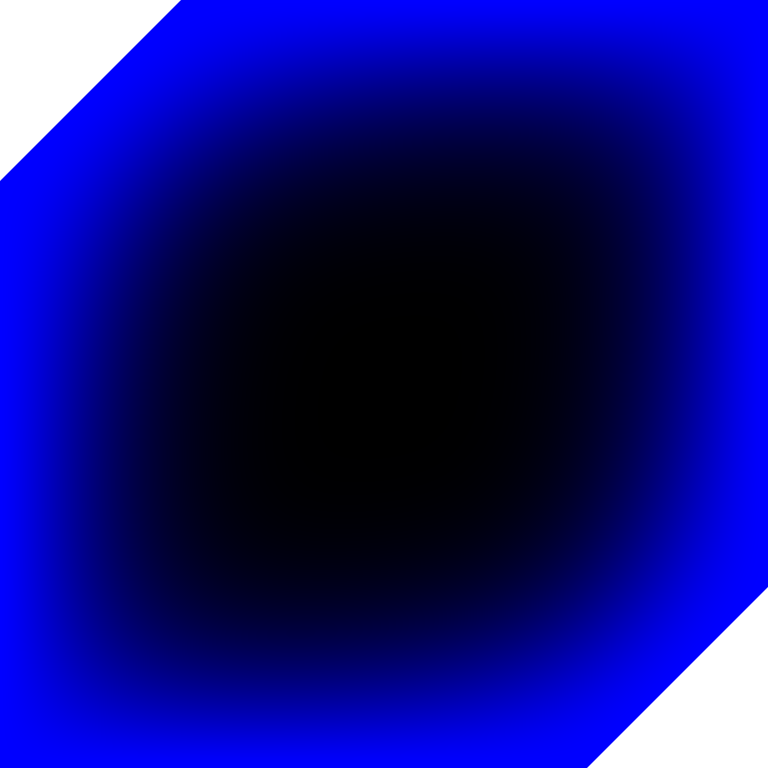
Write a three.js fragment shader that draws this background.

```glsl
// Draws a black glow-shaped hollow in a blue hexagon with two white cut corners.
varying vec2 vUv;

// Falls smoothly from 1 at the middle of a band to 0 at its two edges.
float bandFalloff(float t) {
  float t2 = t * t;
  return pow(max(1.0 - t2 * t2, 0.0), 1.5);
}

void main() {
  const float cutReach = 0.7643;
  vec2 p = vUv - 0.5;
  float across = abs(p.x - p.y);

  // Lean the dark core slightly to the lower right, keeping the borders fixed
  vec2 q = p - 0.008 * vec2(1.0, -0.6) * (1.0 - 4.0 * p * p);

  // Three crossed bands: upright, level and diagonal
  float hollow = bandFalloff(2.0 * q.x)
               * bandFalloff(2.0 * q.y)
               * bandFalloff((q.x - q.y) / cutReach);
  vec3 blueGlow = vec3(0.0, 0.0, 1.0 - hollow);

  // White corners beyond the diagonal cuts
  float corner = smoothstep(cutReach - 0.0015, cutReach + 0.0015, across);
  gl_FragColor = vec4(mix(blueGlow, vec3(1.0), corner), 1.0);
}
```
